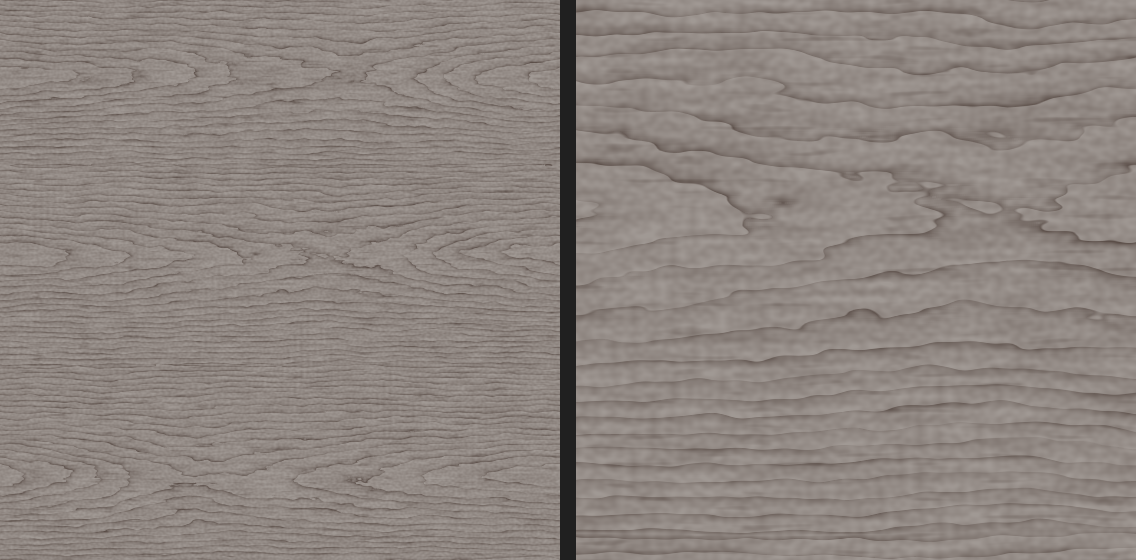
Left, the full canvas; right, a detail of the centre.
Give the GLSL for this texture, as a Shadertoy shader.

```glsl
// Grey plain-sawn wood with horizontal grain and three bands of nested arches.
// Growth rings are level lines of a height field, roughened by gradient noise;
// each ring starts with a sharp dark edge and fades outward into pale wood.

#define LIGHT_WOOD vec3(0.628, 0.599, 0.580)
#define DARK_WOOD vec3(0.355, 0.305, 0.282)
#define BAND_HEIGHTS vec3(0.147, 0.545, 0.863)
#define BAND_SADDLES vec3(0.35, 0.59, 0.64)
#define RING_DENSITY 108.0
#define ARCH_RINGS 4.8
#define ARCH_SPREAD 0.09
#define ARCH_BLUNTNESS 0.035
#define LINE_WIDTH 0.0021
#define RING_CONTRAST 0.45
#define FIBRE_CONTRAST 0.22
#define PORE_CONTRAST 0.22

const float PI = 3.14159;

vec2 gradientAt(vec2 cell, vec2 period) {
    cell = mod(cell, period);
    float angle = 2.0 * PI * fract(sin(dot(cell, vec2(127.1, 311.7))) * 43758.5);
    return vec2(cos(angle), sin(angle));
}

// Gradient noise, about -1 to 1, that tiles over the unit square
float noise(vec2 uv, vec2 period) {
    vec2 p = uv * period;
    vec2 cell = floor(p);
    vec2 f = p - cell;
    vec2 blend = f * f * f * (f * (f * 6.0 - 15.0) + 10.0);
    vec2 e = vec2(0.0, 1.0);
    float a = dot(gradientAt(cell, period), f);
    float b = dot(gradientAt(cell + e.yx, period), f - e.yx);
    float c = dot(gradientAt(cell + e.xy, period), f - e.xy);
    float d = dot(gradientAt(cell + e.yy, period), f - e.yy);
    return 1.4 * mix(mix(a, b, blend.x), mix(c, d, blend.x), blend.y);
}

// Ring height around one band: lowest at the side edges, a saddle between
float archField(vec2 uv, float centre, float saddle) {
    float dy = abs(fract(uv.y - centre + 0.5) - 0.5);
    float x = fract(uv.x);
    float rise = x < saddle ? x / saddle : (1.0 - x) / (1.0 - saddle);
    rise = mix(rise, 0.5 - 0.5 * cos(PI * rise), 0.5);
    float fall = exp(-dy * dy / (ARCH_SPREAD * ARCH_SPREAD));
    float away = length(vec2(dy, ARCH_BLUNTNESS)) - ARCH_BLUNTNESS;
    return RING_DENSITY * away + ARCH_RINGS * rise * fall;
}

float ringField(vec2 uv) {
    // Slow bending of the grain
    vec2 bent = uv;
    bent.y += 0.010 * noise(uv, vec2(2.0, 5.0)) + 0.003 * noise(uv, vec2(6.0, 13.0));
    float height = 1000.0;
    for (int i = 0; i < 3; i++) {
        height = min(height, archField(bent, BAND_HEIGHTS[i], BAND_SADDLES[i]));
    }
    // Ragged ring edges, from broad waves to small steps
    height += 0.42 * noise(uv, vec2(8.0, 19.0));
    height += 0.27 * noise(uv, vec2(19.0, 50.0));
    height += 0.16 * noise(uv, vec2(47.0, 150.0));
    return height + 0.35;
}

void mainImage(out vec4 fragColor, in vec2 fragCoord) {
    vec2 uv = fragCoord / iResolution.xy;

    // Ring phase, and its distance from the dark edge in canvas units
    float height = ringField(uv);
    float phase = fract(height);
    float slope = length(vec2(dFdx(height), dFdy(height))) * iResolution.y;
    float edgeDistance = phase / max(slope, 4.0);

    // Sharp edge with a soft tail
    float tail = 0.40 * exp(-4.0 * phase);
    float core = 0.60 * exp(-edgeDistance / LINE_WIDTH);
    float softness = clamp(fwidth(height), 0.03, 0.5);
    float ring = mix(tail + core, 1.0, smoothstep(1.0 - softness, 1.0, phase));

    // Rings differ in strength and fade in and out along the grain;
    // crowded rings are fainter, so plain grain keeps an even tone
    float strength = 0.95 + 0.35 * noise(uv, vec2(4.0, 43.0))
                   + 0.65 * noise(uv, vec2(13.0, 105.0));
    strength *= mix(1.15, 0.85, smoothstep(30.0, 100.0, slope));
    float darkness = 0.14 + RING_CONTRAST * ring * clamp(strength, 0.12, 1.8);

    // Cloudy tone, stronger just outside each ring edge
    float cloud = noise(uv, vec2(7.0, 16.0)) + 0.8 * noise(uv, vec2(25.0, 70.0));
    darkness += cloud * (0.015 + 0.06 * exp(-3.0 * phase));

    // Fine fibres, speckle and short dark pores
    float fibre = 0.45 * noise(uv, vec2(11.0, 150.0)) + 0.50 * noise(uv, vec2(31.0, 210.0))
                + 0.65 * noise(uv, vec2(170.0, 240.0));
    float pore = smoothstep(0.35, 0.80, noise(uv + 0.37, vec2(24.0, 190.0)));
    darkness += FIBRE_CONTRAST * fibre + PORE_CONTRAST * pore;

    fragColor = vec4(mix(LIGHT_WOOD, DARK_WOOD, clamp(darkness, 0.0, 1.0)), 1.0);
}
```
